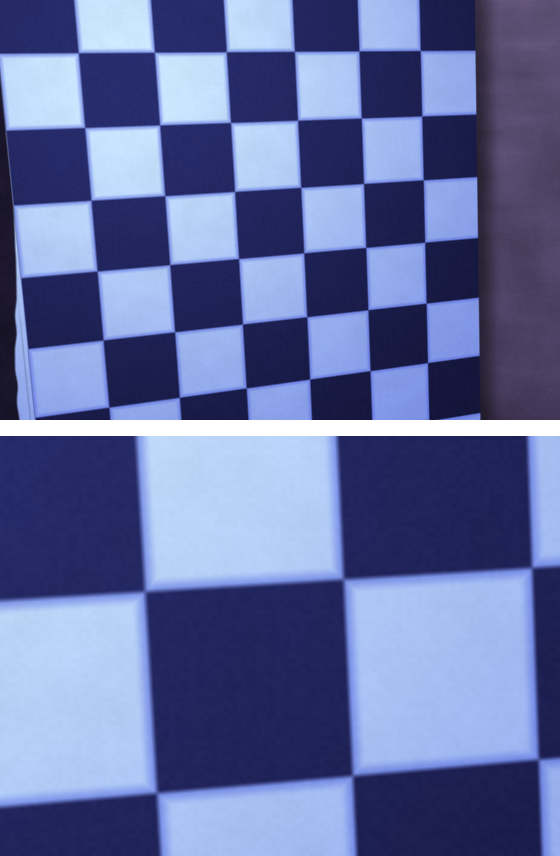
Top: the whole. Bottom: its middle third, enlarged.
Write a Shadertoy shader that draws this pattern.

```glsl
float hash(vec2 p) {
    return fract(sin(dot(p, vec2(127.1, 311.7))) * 43758.5453);
}

float valueNoise(vec2 p) {
    vec2 i = floor(p), f = fract(p);
    f = f * f * (3.0 - 2.0 * f);
    return mix(mix(hash(i), hash(i + vec2(1, 0)), f.x),
               mix(hash(i + vec2(0, 1)), hash(i + vec2(1, 1)), f.x), f.y);
}

float fbm(vec2 p) {
    float sum = 0.0, amplitude = 0.5;
    for (int i = 0; i < 4; i++) {
        sum += amplitude * valueNoise(p);
        p = p * 2.03 + 7.1;
        amplitude *= 0.5;
    }
    return sum;
}

float cross2(vec2 a, vec2 b) {
    return a.x * b.y - a.y * b.x;
}

// Projective map from the unit square to a quad, corners in cyclic order
mat3 squareToQuad(vec2 p00, vec2 p10, vec2 p11, vec2 p01) {
    vec2 d1 = p10 - p11, d2 = p01 - p11, s = p00 - p10 + p11 - p01;
    float area = cross2(d1, d2);
    float g = cross2(s, d2) / area, h = cross2(d1, s) / area;
    return mat3(vec3(p10 - p00 + g * p10, g),
                vec3(p01 - p00 + h * p01, h),
                vec3(p00, 1.0));
}

vec2 gridDistance(vec2 cell) {
    return abs(fract(cell + 0.5) - 0.5);
}

// Ink coverage: 1 in the dark squares, 0 in the light ones
float checker(vec2 cell, float softness) {
    vec2 parity = 1.0 - 2.0 * mod(floor(cell), 2.0);
    vec2 wave = parity * smoothstep(-softness, softness, gridDistance(cell)) * 2.0 - parity;
    return 0.5 + 0.5 * wave.x * wave.y;
}

vec3 woodColor(vec2 p, float edgeDistance) {
    float grain = fbm(p * vec2(9.0, 5.0));
    float streak = fbm(p * vec2(5.0, 28.0) + 3.0);
    vec3 wood = mix(vec3(0.23, 0.19, 0.31), vec3(0.41, 0.35, 0.50), p.y * 0.6 + 0.2);
    wood *= 0.72 + 0.36 * grain + 0.20 * streak;
    return wood * mix(0.55, 1.0, smoothstep(0.0, 0.45, edgeDistance));
}

void mainImage(out vec4 fragColor, in vec2 fragCoord) {
    vec2 p = fragCoord / iResolution.y;

    // Board coordinates in squares, rows counted downward
    mat3 board = squareToQuad(vec2(0.1875, 0.8733), vec2(1.0017, 0.8785),
                              vec2(1.0191, 0.1354), vec2(0.2604, 0.0295));
    vec3 projected = inverse(board) * vec3(p, 1.0);
    vec2 cell = 1.0 + 5.0 * projected.xy / projected.z;
    float softness = max(0.018, 6.0 / iResolution.y);

    // Lighting falls away from the upper left
    float light = 1.0 - smoothstep(0.0, 1.3, distance(p, vec2(0.30, 0.85)));
    vec3 paper = mix(vec3(0.47, 0.55, 0.89), vec3(0.80, 0.91, 1.0), light);
    vec3 ink = mix(vec3(0.075, 0.080, 0.22), vec3(0.155, 0.175, 0.43), light);

    // Blue fringe along the square borders
    vec2 border = gridDistance(cell);
    float fringe = 1.0 - smoothstep(0.0, 0.075, min(border.x, border.y));
    float onBoard = smoothstep(-softness, softness, cell.x);
    paper = mix(paper, vec3(0.32, 0.40, 0.87), 0.55 * fringe * onBoard);
    float coverage = checker(cell, softness) * onBoard;
    vec3 color = mix(paper, ink, coverage);

    // Uneven print and fold in the left margin
    color *= 0.97 + 0.06 * fbm(p * 22.0);
    float fold = 1.0 - smoothstep(0.0, 0.02, abs(cell.x + 0.06));
    color *= 1.0 - 0.15 * fold * smoothstep(4.0, 5.0, cell.y);

    // Paper outline: worn, widening margin on the left, straight cut on the right
    float wear = (valueNoise(vec2(cell.y * 4.0, 2.0)) - 0.5) * 0.06;
    float leftEdge = (wear - 0.20) * smoothstep(2.8, 6.0, cell.y);
    float rightEdge = 6.94;
    float sheet = smoothstep(-softness, softness, cell.x - leftEdge)
                * smoothstep(-softness, softness, rightEdge - cell.x);

    // Surroundings
    vec3 shade = vec3(0.11, 0.09, 0.18) * (0.7 + 0.6 * fbm(p * 14.0));
    vec3 wood = woodColor(p, cell.x - rightEdge);
    vec3 surroundings = mix(shade, wood, step(3.0, cell.x));
    color = mix(surroundings, color, sheet);

    // Fine sensor grain
    color += (valueNoise(p * 260.0) - 0.5) * 0.018;
    fragColor = vec4(clamp(color, 0.0, 1.0), 1.0);
}
```
